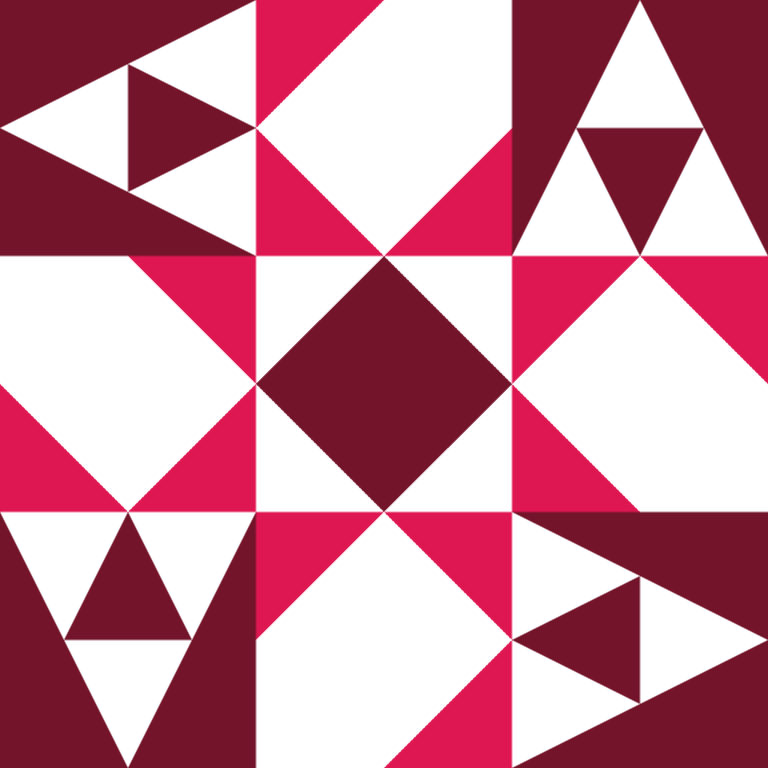
Write a three.js fragment shader that draws this pattern.

```glsl
varying vec2 vUv;

const vec3 WHITE = vec3(1.0);
const vec3 MAROON = vec3(0.45, 0.08, 0.17);
const vec3 CRIMSON = vec3(0.87, 0.09, 0.32);

const float GRID = 3.0;               // patches per side
const float SOFTNESS = 1.0 / 512.0;   // edge width, in canvas units
const int SAMPLES = 4;                // smoothing samples per axis

vec2 quarterTurn(vec2 p) {
  return vec2(-p.y, p.x);
}

float diamondDistance(vec2 p) {
  return abs(p.x) + abs(p.y) - 0.5;
}

// Upright triangle with an inverted one set into its middle
vec3 trianglePatch(vec2 p) {
  float halfWidth = 2.0 * abs(p.x);
  bool outer = halfWidth < 0.5 - p.y;
  bool inner = p.y < 0.0 && halfWidth < p.y + 0.5;
  return outer && !inner ? WHITE : MAROON;
}

// Three coloured corners; the upper right one stays white
vec3 cornerPatch(vec2 p) {
  bool openCorner = p.x > 0.0 && p.y > 0.0;
  return diamondDistance(p) > 0.0 && !openCorner ? CRIMSON : WHITE;
}

vec3 diamondPatch(vec2 p) {
  return diamondDistance(p) < 0.0 ? MAROON : WHITE;
}

vec3 quilt(vec2 uv) {
  vec2 p = (uv - 0.5) * GRID;
  vec2 cell = clamp(floor(p + 0.5), -1.0, 1.0);
  vec2 local = p - cell;
  if (dot(cell, cell) < 0.5) return diamondPatch(local);

  // Turn every outer patch onto the top middle or top right one
  for (int i = 0; i < 3; i++) {
    if (cell.y < 0.5 || cell.x < -0.5) {
      cell = quarterTurn(cell);
      local = quarterTurn(local);
    }
  }
  return cell.x > 0.5 ? trianglePatch(local) : cornerPatch(local);
}

void main() {
  // Average a small square of samples to smooth all edges and seams
  vec3 color = vec3(0.0);
  float count = float(SAMPLES);
  for (int y = 0; y < SAMPLES; y++) {
    for (int x = 0; x < SAMPLES; x++) {
      vec2 offset = (vec2(float(x), float(y)) + 0.5) / count - 0.5;
      color += quilt(vUv + offset * SOFTNESS);
    }
  }
  gl_FragColor = vec4(color / (count * count), 1.0);
}
```
